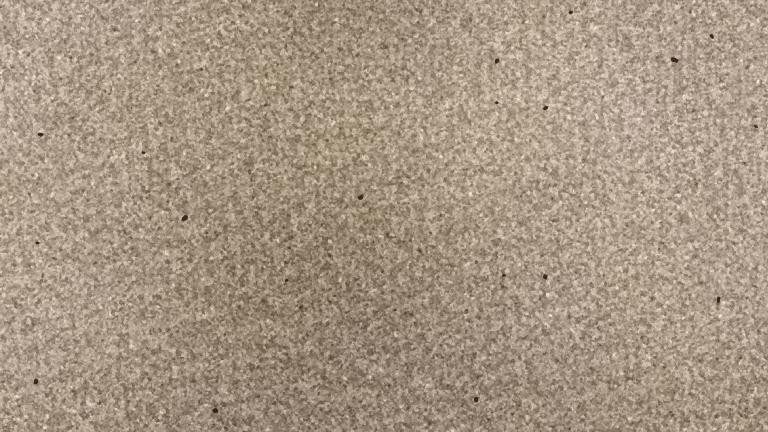
Write a WebGL 1 fragment shader that draws this texture.

```glsl
precision highp float;
// Fine sandy stone surface with packed grains, pale and dark flakes and small pits.

uniform vec2 u_resolution;

float hash(vec2 p) {
  return fract(sin(dot(p, vec2(127.1, 311.7))) * 43758.5453);
}

vec2 hash2(vec2 p) {
  return vec2(hash(p), hash(p + 57.3));
}

float noise(vec2 p) {
  vec2 i = floor(p);
  vec2 f = fract(p);
  f = f * f * (3.0 - 2.0 * f);
  return mix(mix(hash(i), hash(i + vec2(1.0, 0.0)), f.x),
             mix(hash(i + vec2(0.0, 1.0)), hash(i + 1.0), f.x), f.y);
}

float fbm(vec2 p) {
  float sum = 0.0;
  float amplitude = 0.5;
  for (int i = 0; i < 4; i++) {
    sum += amplitude * noise(p);
    p = p * 2.03 + 17.1;
    amplitude *= 0.5;
  }
  return sum / 0.9375;
}

// Rotates an offset and stretches it, so that a disc becomes an oval.
vec2 orient(vec2 d, float turn, float stretch) {
  float a = turn * 6.2832;
  d = vec2(cos(a) * d.x + sin(a) * d.y, cos(a) * d.y - sin(a) * d.x);
  return d * vec2(1.0 / stretch, stretch);
}

// Tone of tightly packed grains, blended softly at their borders; -0.5 to 0.5.
float grains(vec2 p) {
  vec2 cell = floor(p);
  float tone = 0.0;
  float total = 0.0;
  for (int y = -1; y <= 1; y++) {
    for (int x = -1; x <= 1; x++) {
      vec2 id = cell + vec2(float(x), float(y));
      vec2 d = orient(p - id - hash2(id), hash(id + 3.7), 1.25);
      float weight = exp(-10.0 * dot(d, d));
      tone += weight * hash(id + 11.9);
      total += weight;
    }
  }
  return tone / max(total, 1e-6) - 0.5;
}

// Scattered oval flakes: positive where pale, negative where dark.
float flakes(vec2 p, float soft) {
  vec2 cell = floor(p);
  float tone = 0.0;
  for (int y = -1; y <= 1; y++) {
    for (int x = -1; x <= 1; x++) {
      vec2 id = cell + vec2(float(x), float(y));
      vec2 d = orient(p - id - hash2(id + 5.1), hash(id + 8.3), 1.3);
      float radius = mix(0.16, 0.38, hash(id + 21.7));
      float cover = 1.0 - smoothstep(radius - soft, radius + soft, length(d));
      float kind = hash(id + 33.3);
      float strength = 0.5 + 0.7 * hash(id + 62.1);
      tone += cover * strength * (step(0.82, kind) - step(kind, 0.17));
    }
  }
  return clamp(tone, -1.2, 1.2);
}

// Coverage of rare, slightly ragged pits.
float pits(vec2 p, float soft) {
  vec2 id = floor(p / 0.2);
  vec2 centre = (id + 0.1 + 0.8 * hash2(id + 71.3)) * 0.2;
  vec2 d = orient(p - centre, hash(id + 4.4), 1.2);
  float radius = mix(0.0035, 0.0065, hash(id + 9.2)) * (0.7 + 0.6 * noise(p * 180.0));
  float cover = 1.0 - smoothstep(radius - soft, radius + soft, length(d));
  return cover * step(hash(id + 45.6), 0.65);
}

float blob(vec2 p, vec2 centre, vec2 size) {
  vec2 d = (p - centre) / size;
  return exp(-dot(d, d));
}

// Broad stains and uneven light.
float shade(vec2 p) {
  float tone = 0.015 + 0.05 * (fbm(p * 3.2 + 4.0) - 0.5);
  tone -= 0.10 * blob(p, vec2(0.78, 0.36), vec2(0.5, 0.42));
  tone -= 0.07 * blob(p, vec2(0.82, 0.97), vec2(0.28, 0.15));
  tone += 0.055 * blob(p, vec2(1.2, 0.68), vec2(0.45, 0.3));
  tone += 0.04 * (1.0 - smoothstep(0.0, 0.45, p.x));
  tone -= 0.04 * (1.0 - smoothstep(0.0, 0.3, p.y));
  return tone;
}

void main() {
  vec2 p = gl_FragCoord.xy / u_resolution.y;
  float pixel = 1.0 / u_resolution.y;

  float tone = shade(p);
  tone += 0.22 * grains(p * 125.0) + 0.20 * grains(p * 205.0 + 31.0);
  tone += 0.12 * flakes(p * 74.0, max(0.06, 74.0 * pixel * 0.6));

  // Stone colour, drifting between ochre and a faint mauve.
  vec3 color = vec3(0.67, 0.602, 0.528) + tone;
  color += vec3(0.0, -0.004, 0.03) * (fbm(p * 4.0 + 40.0) - 0.5);
  color.b -= 0.02 * blob(p, vec2(0.75, 0.6), vec2(0.4, 0.4)) - 0.006;

  color = mix(color, vec3(0.16, 0.12, 0.08), 0.9 * pits(p, max(0.0012, 0.7 * pixel)));
  gl_FragColor = vec4(clamp(color, 0.0, 1.0), 1.0);
}
```
